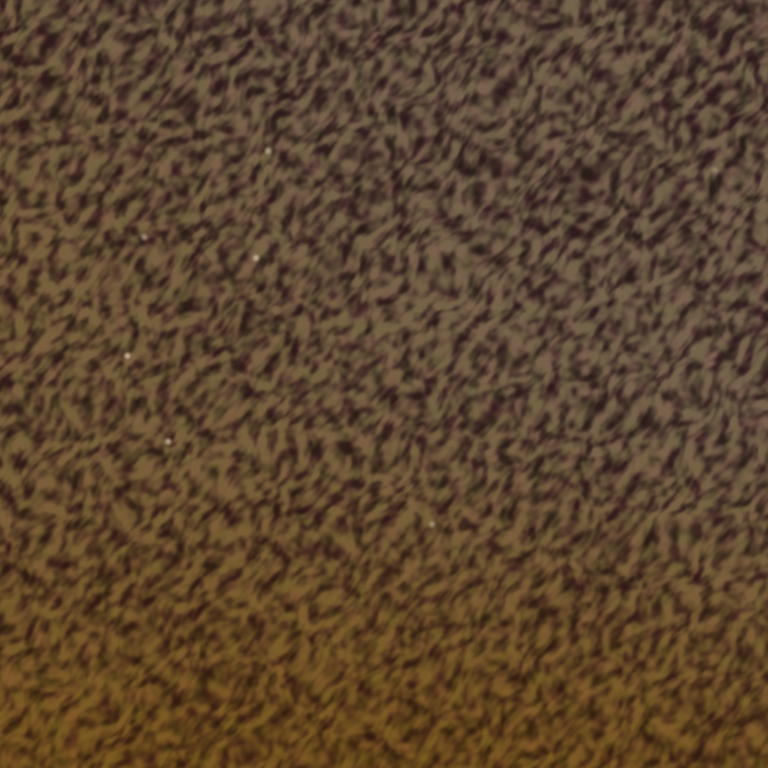
Reproduce this texture procedurally as a WebGL 1 fragment shader.

```glsl
precision highp float;

uniform vec2 u_resolution;

const vec3 GAP_COLOR = vec3(0.185, 0.108, 0.098);
const vec3 GRAIN_COLOR = vec3(0.475, 0.385, 0.262);
const vec3 SPECK_COLOR = vec3(0.78, 0.72, 0.62);
const vec3 WARM_TINT = vec3(1.04, 0.93, 0.55);
const vec3 COOL_TINT = vec3(0.98, 1.01, 1.14);
const vec3 MOTTLE_TINT = vec3(0.035, -0.015, 0.025);

const float GRAIN_ANGLE = 0.9;             // radians from horizontal
const vec2 GRAIN_FREQ = vec2(44.0, 68.0);  // along and across the grain
const float FINE_AMOUNT = 0.42;
const float WARP_FREQ = 17.0;
const float WARP_AMOUNT = 0.011;
const float GAP_LEVEL = -0.75;
const float GRAIN_LEVEL = 0.5;
const float MOTTLE_FREQ = 48.0;
const float SHADE_FREQ = 6.0;
const float SHADE_AMOUNT = 0.16;
const float SPECK_GRID = 8.0;
const float SPECK_CHANCE = 0.07;
const float SPECK_RADIUS = 0.007;

float hash(vec2 p) {
  vec3 q = fract(p.xyx * vec3(0.1031, 0.1030, 0.0973));
  q += dot(q, q.yzx + 33.33);
  return fract((q.x + q.y) * q.z);
}

// Dot product of a cell corner's random direction with the offset to it
float cornerSlope(vec2 corner, vec2 p) {
  float angle = 6.2832 * hash(corner);
  return dot(vec2(cos(angle), sin(angle)), p - corner);
}

float gradientNoise(vec2 p) {
  vec2 cell = floor(p);
  vec2 f = p - cell;
  vec2 w = f * f * f * (f * (f * 6.0 - 15.0) + 10.0);
  float low = mix(cornerSlope(cell, p), cornerSlope(cell + vec2(1.0, 0.0), p), w.x);
  float high = mix(cornerSlope(cell + vec2(0.0, 1.0), p), cornerSlope(cell + 1.0, p), w.x);
  return mix(low, high, w.y);
}

// Slanted, slightly bent grains with a finer layer on top
float grainHeight(vec2 uv) {
  vec2 bend = vec2(gradientNoise(uv * WARP_FREQ + 40.0),
                   gradientNoise(uv * WARP_FREQ + 90.0));
  vec2 p = uv + WARP_AMOUNT * bend;
  float c = cos(GRAIN_ANGLE);
  float s = sin(GRAIN_ANGLE);
  vec2 q = vec2(c * p.x + s * p.y, c * p.y - s * p.x) * GRAIN_FREQ + 150.0;
  return gradientNoise(q) + FINE_AMOUNT * gradientNoise(q * 1.9 + 71.0);
}

// Rare soft bright dots, kept inside their cells
float speckMask(vec2 uv) {
  vec2 cell = floor(uv * SPECK_GRID);
  vec2 jitter = vec2(hash(cell + 11.0), hash(cell + 37.0));
  vec2 center = (cell + 0.2 + 0.6 * jitter) / SPECK_GRID;
  float present = step(hash(cell + 63.0), SPECK_CHANCE);
  float strength = mix(0.35, 0.9, hash(cell + 85.0));
  return present * strength * smoothstep(SPECK_RADIUS, 0.0, length(uv - center));
}

void main() {
  vec2 uv = gl_FragCoord.xy / u_resolution.y;

  // Broad light: warm and flatter below, cool at the upper right
  float warmth = 1.0 - smoothstep(-0.05, 0.5, uv.y);
  float coolness = smoothstep(0.5, 1.5, uv.x + uv.y);
  float shade = gradientNoise(uv * SHADE_FREQ + 20.0);

  // Grains and the dark gaps between them
  float height = grainHeight(uv) + SHADE_AMOUNT * shade;
  height *= mix(1.08, 0.8, warmth);
  height -= 0.06 * smoothstep(0.6, 1.0, uv.y);
  float tone = smoothstep(GAP_LEVEL, GRAIN_LEVEL, height);
  vec3 color = mix(GAP_COLOR, GRAIN_COLOR, tone);

  // Tints
  color *= mix(vec3(1.0, 0.98, 0.9), COOL_TINT, coolness);
  color *= mix(vec3(1.0), WARM_TINT, warmth);
  color += MOTTLE_TINT * gradientNoise(uv * MOTTLE_FREQ + 230.0);

  color = mix(color, SPECK_COLOR, speckMask(uv));
  gl_FragColor = vec4(color, 1.0);
}
```
